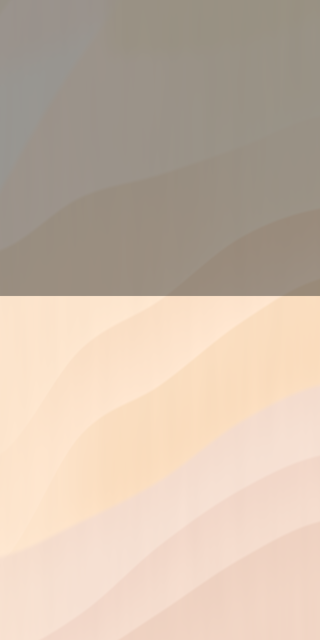
Reproduce this background procedurally as a Shadertoy shader.

```glsl
// Soft layered dunes in peach and blush, with a grey shade over the upper part.

vec2 hashGradient(vec2 cell) {
    vec2 h = vec2(dot(cell, vec2(127.1, 311.7)), dot(cell, vec2(269.5, 183.3)));
    return 2.0 * fract(sin(h) * 43758.5) - 1.0;
}

float gradientNoise(vec2 p) {
    vec2 i = floor(p), f = p - i;
    vec2 u = f * f * (3.0 - 2.0 * f);
    vec2 e = vec2(0.0, 1.0);
    return mix(mix(dot(hashGradient(i), f), dot(hashGradient(i + e.yx), f - e.yx), u.x),
               mix(dot(hashGradient(i + e), f - e), dot(hashGradient(i + 1.0), f - 1.0), u.x), u.y);
}

// Smooth curve through five heights spread evenly across the width.
float ridge(float x, float h[5]) {
    int i = int(clamp(floor(x * 4.0), 0.0, 3.0));
    float t = x * 4.0 - float(i);
    float a = h[max(i - 1, 0)], b = h[i], c = h[i + 1], d = h[min(i + 2, 4)];
    return b + 0.5 * t * (c - a + t * (2.0 * a - 5.0 * b + 4.0 * c - d + t * (3.0 * (b - c) + d - a)));
}

// Fills below a crest and lights the slope just above it.
void addDune(inout vec3 color, float depth, vec3 crest, vec3 base, float fall,
             float softness, float glow, float opacity) {
    float blur = softness + 0.7 / iResolution.y;
    color += glow * vec3(0.5, 0.9, 1.2) * exp(-max(-depth, 0.0) / 0.035) * opacity;
    vec3 fill = mix(crest, base, smoothstep(0.0, fall, depth));
    color = mix(color, fill, smoothstep(-blur, blur, depth) * opacity);
}

void mainImage(out vec4 fragColor, in vec2 fragCoord) {
    vec2 uv = fragCoord / iResolution.xy;
    float x = uv.x, y = uv.y;

    // Sky: warm on the right, cool beyond a steep diagonal on the left
    vec3 color = mix(vec3(0.995, 0.925, 0.865), vec3(0.98, 0.92, 0.835), smoothstep(0.2, 0.9, x));
    float diagonal = y - 0.694 - 0.80 * x - 0.012 * sin(x * 9.0);
    vec3 cool = mix(vec3(0.975, 0.945, 0.91), vec3(0.985, 0.925, 0.88), smoothstep(0.85, 0.93, y - 0.2 * x));
    color = mix(color, cool, smoothstep(-0.006, 0.02, diagonal));

    // Olive shadow at the top and the dark upper-left corner
    float hollow = y - 0.905 - 0.20 * (x - 0.45) * (x - 0.45);
    color = mix(color, vec3(0.975, 0.912, 0.81),
                0.7 * smoothstep(-0.01, 0.03, hollow) * smoothstep(0.29, 0.40, x));
    color = mix(color, vec3(0.95, 0.90, 0.82), 0.6 * smoothstep(-0.004, 0.012, y - 0.974 - 0.65 * x));

    // Pale haze at the right, above the far dune
    color = mix(color, vec3(0.98, 0.93, 0.865), 0.6 * smoothstep(0.5, 1.0, x)
                * smoothstep(0.09, 0.0, abs(y - 0.62 - 0.17 * x)));

    // Dunes from the farthest to the nearest
    addDune(color, ridge(x, float[5](0.609, 0.691, 0.727, 0.770, 0.818)) - y,
            vec3(0.975, 0.89, 0.80), vec3(0.99, 0.895, 0.80), 0.12,
            0.003, 0.005, 1.0 - 0.6 * smoothstep(0.45, 0.9, x));
    addDune(color, ridge(x, float[5](0.290, 0.453, 0.531, 0.628, 0.674)) - y,
            vec3(0.98, 0.872, 0.77), vec3(0.988, 0.885, 0.79), 0.10,
            0.002, 0.015, 0.35 + 0.65 * smoothstep(0.0, 0.35, x));
    addDune(color, ridge(x, float[5](0.120, 0.319, 0.398, 0.495, 0.564)) - y,
            vec3(0.98, 0.868, 0.75), vec3(0.978, 0.858, 0.735), 0.15,
            0.002, 0.022, 0.3 + 0.7 * smoothstep(0.1, 0.4, x));
    addDune(color, ridge(x, float[5](0.130, 0.184, 0.249, 0.340, 0.398)) - y,
            vec3(0.957, 0.862, 0.805), vec3(0.962, 0.875, 0.82), 0.08,
            0.005, 0.018, 0.75 + 0.25 * smoothstep(0.0, 0.3, x));
    addDune(color, ridge(x, float[5](-0.026, 0.040, 0.148, 0.234, 0.288)) - y,
            vec3(0.948, 0.842, 0.785), vec3(0.957, 0.860, 0.80), 0.09,
            0.002, 0.006, 1.0);
    addDune(color, ridge(x, float[5](-0.107, -0.038, 0.043, 0.126, 0.185)) - y,
            vec3(0.935, 0.822, 0.757), vec3(0.945, 0.837, 0.772), 0.12,
            0.002, 0.007, 1.0);

    // Faint upright brush streaks
    color += 0.010 * gradientNoise(vec2(x * 22.0, y * 5.0));
    color += 0.005 * gradientNoise(vec2(x * 55.0, y * 9.0 + 4.0));

    // Translucent shade with a level lower edge
    float edge = 0.7 / iResolution.y;
    vec3 shaded = color * 0.60 + vec3(0.012, 0.020, 0.022);
    color = mix(color, shaded, smoothstep(-edge, edge, y - 0.5375));

    fragColor = vec4(clamp(color, 0.0, 1.0), 1.0);
}
```
